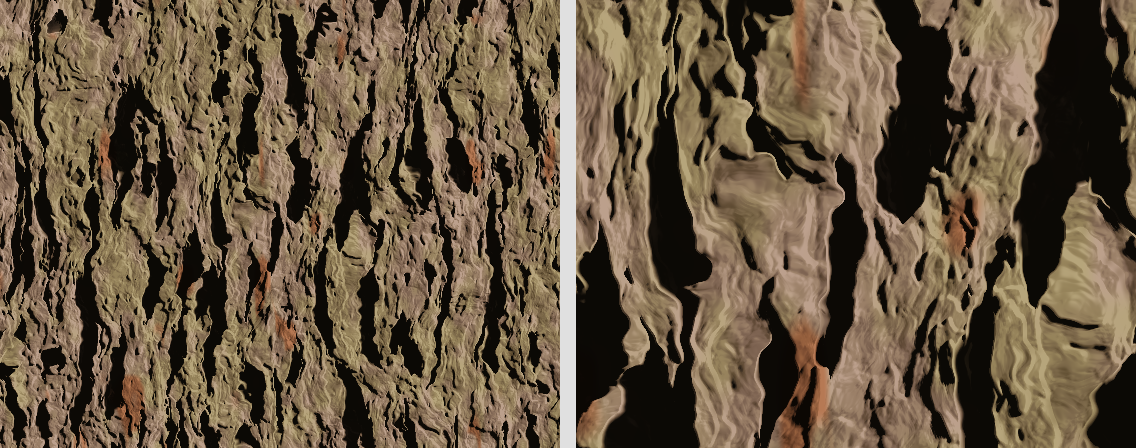
Left, the full canvas; right, a detail of the centre.
This texture is drawn by a Shadertoy shader. Its source:

```glsl
// Sunlit tree bark: rough flaky plates split by ragged upright fissures.
// Wandering columns open and close into frayed fissures; terraced noise makes
// ledges, billowed noise the knobs; the sun casts marched shadows from the right.

const float MAIN_SPACING  = 0.088;
const float MAIN_WIDTH    = 0.18;
const float MINOR_SPACING = 0.051;
const float MINOR_WIDTH   = 0.15;
const float FRAY          = 0.75;
const float PLATE_DEPTH   = 0.028;
const float LEDGE_RELIEF  = 0.055;
const float LEDGE_LEVELS  = 6.5;
const float KNOB_HEIGHT   = 0.0085;
const vec2  SUN_DIRECTION = vec2(0.86, 0.51);
const float SUN_SLOPE     = 0.75;
const float FLAT_LIGHT    = 0.63;
const float RELIEF        = 0.32;
const float CREASE_DARK   = 0.20;
const int   SHADOW_STEPS  = 16;

const vec3 FISSURE_BLACK = vec3(0.045, 0.035, 0.020);
const vec3 SHADE_BROWN   = vec3(0.23, 0.18, 0.13);
const vec3 DARK_BROWN    = vec3(0.38, 0.30, 0.21);
const vec3 MID_BROWN     = vec3(0.49, 0.40, 0.31);
const vec3 TAN           = vec3(0.60, 0.51, 0.39);
const vec3 PALE_TAN      = vec3(0.73, 0.64, 0.53);
const vec3 MOSS_TINT     = vec3(0.98, 1.01, 0.91);
const vec3 MAUVE_TINT    = vec3(1.01, 0.98, 1.04);
const vec3 RUST_TINT     = vec3(0.98, 0.74, 0.62);

struct Bark { float height; float plate; float knobs; };

float hash(vec2 p) {
    vec3 q = fract(p.xyx * 0.1031);
    q += dot(q, q.yzx + 33.33);
    return fract((q.x + q.y) * q.z);
}

float noise(vec2 p) {
    vec2 i = floor(p), f = fract(p);
    f = f * f * (3.0 - 2.0 * f);
    return mix(mix(hash(i), hash(i + vec2(1, 0)), f.x),
               mix(hash(i + vec2(0, 1)), hash(i + 1.0), f.x), f.y);
}

vec2 noise2(vec2 p) {
    return vec2(noise(p), noise(p + 31.7)) - 0.5;
}

vec2 nextOctave(vec2 p) {
    return mat2(0.96, 0.28, -0.28, 0.96) * p * 2.1 + 17.3;
}

float fbm(vec2 p) {
    float sum = 0.0, gain = 0.53;
    for (int i = 0; i < 4; i++) {
        sum += gain * noise(p);
        p = nextOctave(p);
        gain *= 0.52;
    }
    return sum;
}

// Rounded knobs parted by sharp creases.
float billow(vec2 p) {
    float sum = 0.0, gain = 1.0;
    for (int i = 0; i < 5; i++) {
        sum += gain * abs(2.0 * noise(p) - 1.0);
        p = nextOctave(p);
        gain *= 0.54;
    }
    return sum;
}

// Ledges, like layers of flaking bark.
float terraces(float h) {
    float level = floor(h * LEDGE_LEVELS);
    float f = h * LEDGE_LEVELS - level;
    return (level + 0.3 * f + 0.7 * smoothstep(0.36, 0.64, f)) / LEDGE_LEVELS;
}

// One upright fissure per column: 0 on its floor, 1 on the plates beside it.
float fissures(vec2 p, float spacing, float maxWidth, float closed, float fray, float seed) {
    float column = p.x / spacing + 1.2 * noise(p * vec2(5, 3) + seed);
    float index = floor(column);
    float open = smoothstep(closed, 0.9, noise(vec2(index * 7.0 + seed, p.y * 6.0 + index * 0.37)));
    float width = maxWidth * open;
    float away = abs(column - index - 0.5) + fray * smoothstep(0.5, 0.3, abs(column - index - 0.5));
    float profile = smoothstep(width * 0.65, width * 1.1 + 0.02, away);
    return mix(1.0, profile, smoothstep(0.02, 0.25, open));
}

Bark barkAt(vec2 p) {
    // Warping kinks the fissures, fray breaks up their edges.
    vec2 q = p + noise2(p * vec2(8, 5)) * vec2(0.045, 0.04)
               + noise2(p * vec2(21, 15)) * 0.026 + noise2(p * 75.0) * 0.008;
    float fray = FRAY * (fbm(q * vec2(28, 15) + 9.0) - 0.5);

    float plate = fissures(q, MAIN_SPACING, MAIN_WIDTH, 0.38, fray, 11.0)
                * fissures(q, MINOR_SPACING, MINOR_WIDTH, 0.52, fray, 83.0);
    float knobs = billow(q * vec2(25, 16));
    float height = PLATE_DEPTH * plate
                 + LEDGE_RELIEF * terraces(fbm(q * vec2(17, 8) + 60.0))
                 + KNOB_HEIGHT * knobs;
    return Bark(height, plate, knobs);
}

float sunShadow(vec2 p, float height) {
    float blocked = 0.0, t = 0.0022;
    for (int i = 0; i < SHADOW_STEPS; i++) {
        float rise = barkAt(p + SUN_DIRECTION * t).height - height;
        blocked = max(blocked, (rise - t * SUN_SLOPE) / (0.001 + 0.25 * t));
        t *= 1.22;
    }
    return 1.0 - smoothstep(0.0, 1.0, blocked);
}

vec3 barkRamp(float light) {
    vec3 c = mix(FISSURE_BLACK, SHADE_BROWN, smoothstep(0.08, 0.22, light));
    c = mix(c, DARK_BROWN, smoothstep(0.20, 0.38, light));
    c = mix(c, MID_BROWN, smoothstep(0.36, 0.54, light));
    c = mix(c, TAN, smoothstep(0.52, 0.70, light));
    return mix(c, PALE_TAN, smoothstep(0.70, 0.92, light));
}

void mainImage(out vec4 fragColor, in vec2 fragCoord) {
    vec2 p = fragCoord / iResolution.y + 3.0;
    Bark bark = barkAt(p);

    // Slope towards the sun, dark creases, speckled tone, and shadow.
    vec2 probe = SUN_DIRECTION * 0.0013;
    float slope = (barkAt(p + probe).height - barkAt(p - probe).height) / 0.0026;
    float light = FLAT_LIGHT - RELIEF * clamp(slope, -0.9, 1.4);
    light += CREASE_DARK * (bark.knobs - 0.72);
    light += 0.18 * (noise(p * vec2(48, 26)) - 0.5) + 0.16 * (noise(p * vec2(150, 110)) - 0.5);
    light *= mix(0.12, 1.0, sunShadow(p, bark.height)) * mix(0.12, 1.0, bark.plate);

    // Moss, mauve and rust patches.
    float patches = 0.5 * noise(p * vec2(8, 5)) + 0.5 * noise(p * vec2(42, 28));
    float rust = smoothstep(0.78, 0.88, noise(p * vec2(17, 8) + 5.0))
               * smoothstep(0.45, 0.70, noise(p * vec2(40, 18) + 8.0));
    vec3 tint = mix(MAUVE_TINT, MOSS_TINT, smoothstep(0.30, 0.70, patches));
    fragColor = vec4(barkRamp(light) * mix(tint, RUST_TINT, rust), 1.0);
}
```
